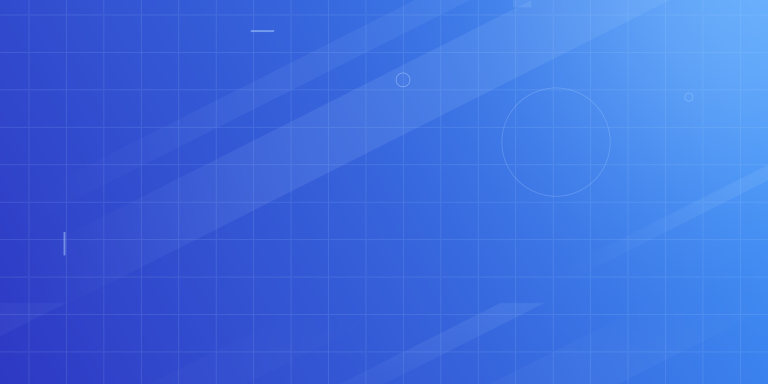
Give the GLSL for this background, as a Shadertoy shader.

```glsl
const vec3 INDIGO = vec3(0.18, 0.22, 0.765);
const vec3 ROYAL = vec3(0.21, 0.39, 0.86);
const vec3 AZURE = vec3(0.235, 0.59, 0.985);
const vec3 ICE = vec3(0.72, 0.86, 1.0);
const float BEAM_RUN = 1.98;
const float SHELF = 0.211;

// Antialiased coverage of the interval [lo, hi]
float band(float v, float lo, float hi, float aa) {
    return smoothstep(lo - aa, lo + aa, v) * (1.0 - smoothstep(hi - aa, hi + aa, v));
}

float box(vec2 p, vec2 lo, vec2 hi, float aa) {
    return band(p.x, lo.x, hi.x, aa) * band(p.y, lo.y, hi.y, aa);
}

// Thin stroke around a signed or unsigned distance of zero
float stroke(float d, float width, float aa) {
    float coverage = min(1.0, width / aa);
    return coverage * (1.0 - smoothstep(0.0, max(width, aa), abs(d)));
}

float ring(vec2 p, vec2 center, float radius, float aa) {
    return stroke(length(p - center) - radius, 0.0026, aa);
}

float grid(vec2 p, vec2 offset, float spacing, float aa) {
    vec2 d = abs(fract((p - offset) / spacing + 0.5) - 0.5) * spacing;
    return max(stroke(d.x, 0.0026, aa), stroke(d.y, 0.0026, aa));
}

vec3 backdrop(vec2 p) {
    float t = clamp((p.x + 0.55 * p.y) / 2.55, 0.0, 1.0);
    vec3 color = mix(INDIGO, ROYAL, smoothstep(0.0, 1.0, t) * 0.3 + min(t * 1.4, 0.7));
    color = t < 0.5 ? mix(INDIGO, ROYAL, t * 2.0) : mix(ROYAL, AZURE, t * 2.0 - 1.0);
    float glow = exp(-3.2 * dot(p - vec2(1.95, 1.04), p - vec2(1.95, 1.04)));
    return mix(color, ICE, 0.36 * glow);
}

// Slanted light beams, each with its own fade
float beams(vec2 p, float aa) {
    float s = p.x + (1.0 - p.y) * BEAM_RUN;
    float edge = aa * 1.5;
    float below = 1.0 - smoothstep(SHELF - aa, SHELF + aa, p.y);
    float light = 0.115 * band(s, 1.385, 1.745, edge) * smoothstep(0.0, 0.9, p.x);
    light += 0.075 * band(s, 1.081, 1.224, edge) * smoothstep(0.0, 0.8, p.x);
    light += 0.12 * band(s, 2.85, 2.93, edge) * smoothstep(1.4, 2.0, p.x);
    light += 0.10 * band(s, 2.865, 2.98, edge) * below * smoothstep(-0.15, SHELF, p.y);
    light += 0.045 * band(s, 3.255, 3.59, edge) * (1.0 - smoothstep(0.05, 0.24, p.y));
    light += 0.02 * band(s, 2.37, 2.62, edge) * (1.0 - smoothstep(0.04, 0.2, p.y));
    light += 0.045 * band(s, 1.385, 1.734, edge) * below;
    return light;
}

void mainImage(out vec4 fragColor, in vec2 fragCoord) {
    vec2 p = fragCoord / iResolution.y;
    float aa = 1.0 / iResolution.y;
    vec3 color = backdrop(p);

    // Beams and the grid over them
    color = mix(color, ICE, beams(p, aa));
    color = mix(color, ICE, 0.13 * grid(p, vec2(0.0755, 0.0835), 0.0975, aa));

    // Outlined circles
    color = mix(color, ICE, 0.22 * ring(p, vec2(1.448, 0.630), 0.141, aa));
    color = mix(color, ICE, 0.38 * ring(p, vec2(1.0495, 0.792), 0.018, aa));
    color = mix(color, ICE, 0.30 * ring(p, vec2(1.794, 0.747), 0.0105, aa));

    // Short dashes and the tab on the top edge
    float dashes = box(p, vec2(0.653, 0.9165), vec2(0.714, 0.9215), aa * 0.6);
    dashes += box(p, vec2(0.1655, 0.335), vec2(0.1705, 0.396), aa * 0.6);
    color = mix(color, ICE, 0.48 * dashes);
    color = mix(color, ICE, 0.14 * box(p, vec2(1.336, 0.981), vec2(1.384, 1.1), aa));

    fragColor = vec4(color, 1.0);
}
```
